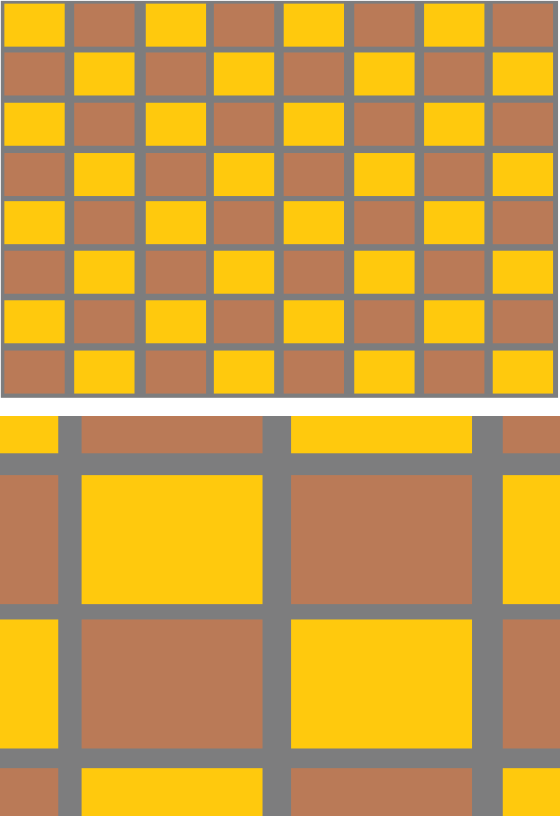
Top: the whole. Bottom: its middle third, enlarged.
Write a Shadertoy shader that draws this pattern.

```glsl
// Layout, as fractions of the canvas measured from the top left
const int COUNT = 8;
const vec2 FIRST_TILE = vec2(0.0078, 0.0091);
const vec2 PITCH = vec2(0.1247, 0.1239);
const vec2 TILE_SIZE = vec2(0.1077, 0.1075);
const vec2 SHEET_MIN = vec2(0.0015, 0.0022);
const vec2 SHEET_MAX = vec2(0.9965, 0.9945);

// Uneven spacing of the columns and rows
const float COLUMN_DRIFT[COUNT] = float[COUNT](
    0.0, 0.0, 0.0031, 0.0, 0.0, 0.0013, 0.0013, -0.0008);
const float ROW_DRIFT[COUNT] = float[COUNT](
    0.0, -0.0018, 0.0, 0.0018, -0.0018, -0.0018, -0.0018, 0.0);

const vec3 YELLOW = vec3(1.0, 0.79, 0.05);
const vec3 BROWN = vec3(0.73, 0.48, 0.34);
const vec3 GREY = vec3(0.49, 0.49, 0.495);
const vec3 WHITE = vec3(1.0);

// Share of the pixel at p that lies inside the rectangle
float rectCoverage(vec2 p, vec2 lo, vec2 hi, vec2 pixel) {
    vec2 overlap = min(p + 0.5 * pixel, hi) - max(p - 0.5 * pixel, lo);
    vec2 share = clamp(overlap / pixel, 0.0, 1.0);
    return share.x * share.y;
}

void mainImage(out vec4 fragColor, in vec2 fragCoord) {
    vec2 pixel = 1.0 / iResolution.xy;
    vec2 p = fragCoord * pixel;
    p.y = 1.0 - p.y;

    // Nearest tile; cell borders run along the middle of the gaps
    vec2 halfGap = 0.5 * (PITCH - TILE_SIZE);
    ivec2 cell = ivec2(floor((p - FIRST_TILE + halfGap) / PITCH));
    cell = clamp(cell, ivec2(0), ivec2(COUNT - 1));
    vec2 drift = vec2(COLUMN_DRIFT[cell.x], ROW_DRIFT[cell.y]);
    vec2 corner = FIRST_TILE + vec2(cell) * PITCH + drift;

    // Checkered tiles on a grey sheet with a thin white rim
    vec3 tileColor = (cell.x + cell.y) % 2 == 0 ? YELLOW : BROWN;
    vec3 color = mix(WHITE, GREY, rectCoverage(p, SHEET_MIN, SHEET_MAX, pixel));
    color = mix(color, tileColor, rectCoverage(p, corner, corner + TILE_SIZE, pixel));

    fragColor = vec4(color, 1.0);
}
```
